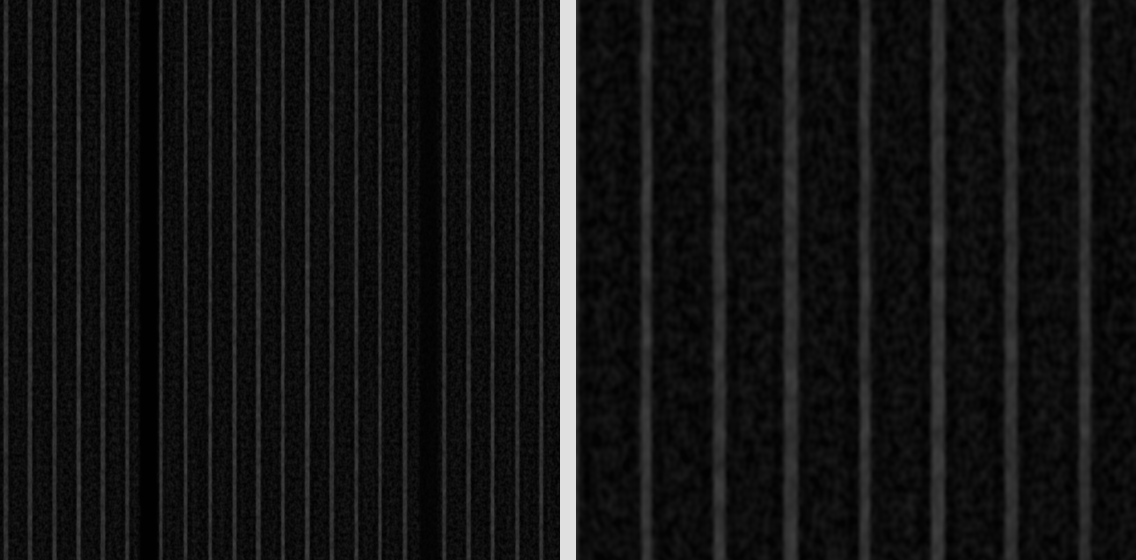
Left: the whole. Right: its middle third, enlarged.
This texture is drawn by a Shadertoy shader. Its source:

```glsl
const float PANEL_WIDTH = 0.5;
const float SEAM_X = 0.2656;
const float FIRST_RIB = 0.0221;
const float RIB_SPACING = 0.0435;
const float LAST_RIB = 10.0;
const vec3 GROUND_COLOUR = vec3(0.05);
const vec3 RIB_COLOUR = vec3(0.205);
const vec3 SEAM_COLOUR = vec3(0.004);

float hash(vec2 p) {
    vec3 q = fract(p.xyx * vec3(0.1031, 0.1030, 0.0973));
    q += dot(q, q.yzx + 33.33);
    return fract((q.x + q.y) * q.z);
}

vec2 gradient(vec2 cell) {
    float angle = 6.28319 * hash(cell);
    return vec2(cos(angle), sin(angle));
}

float gradientNoise(vec2 p) {
    vec2 i = floor(p);
    vec2 f = fract(p);
    vec2 u = f * f * f * (f * (f * 6.0 - 15.0) + 10.0);
    vec2 e = vec2(0.0, 1.0);
    float a = dot(gradient(i), f);
    float b = dot(gradient(i + e.yx), f - e.yx);
    float c = dot(gradient(i + e.xy), f - e.xy);
    float d = dot(gradient(i + e.yy), f - e.yy);
    return mix(mix(a, b, u.x), mix(c, d, u.x), u.y);
}

// Soft vertical band: 1 inside, 0 outside
float band(float offset, float halfWidth, float softness) {
    return 1.0 - smoothstep(halfWidth - softness, halfWidth + softness, abs(offset));
}

// Mottled weave with fine grain and long vertical streaks
float weave(vec2 uv) {
    float coarse = gradientNoise(uv * vec2(125.0, 100.0) + 17.0);
    float fine = gradientNoise(uv * vec2(230.0, 190.0) + 53.0);
    float streak = gradientNoise(uv * vec2(85.0, 3.0) + 91.0);
    return 0.055 * coarse + 0.055 * fine + 0.025 * streak;
}

void mainImage(out vec4 fragColor, in vec2 fragCoord) {
    vec2 uv = fragCoord / iResolution.xy;
    float pixel = 1.0 / iResolution.x;

    // Panel coordinates, measured from the seam at the left of each panel
    float panel = floor((uv.x - SEAM_X) / PANEL_WIDTH);
    float x = uv.x - SEAM_X - panel * PANEL_WIDTH;
    float firstRib = FIRST_RIB + 0.0052 * mod(panel, 2.0);

    // Nearest rib, with its own width, brightness and slight drift
    float rib = clamp(round((x - firstRib) / RIB_SPACING), 0.0, LAST_RIB);
    vec2 ribId = vec2(rib + 3.0, panel + 7.0);
    float drift = 0.0014 * (hash(ribId) - 0.5)
        + 0.0006 * gradientNoise(vec2(rib * 7.3 + panel, uv.y * 45.0));
    float offset = x - firstRib - rib * RIB_SPACING - drift;
    float halfWidth = mix(0.0028, 0.0042, hash(ribId + 19.0));
    float ribMask = band(offset, halfWidth, max(0.0022, pixel));
    float wear = 0.95 + 0.16 * (hash(ribId + 41.0) - 0.5)
        + 0.3 * gradientNoise(vec2(rib * 5.7 + panel * 3.1, uv.y * 60.0))
        + 0.25 * gradientNoise(uv * vec2(200.0, 150.0));

    // Weave, darkened beside each rib
    vec3 colour = max(GROUND_COLOUR + weave(uv), vec3(0.012));
    colour *= 1.0 - 0.4 * band(abs(offset) - 0.0085, 0.002, 0.003);

    // Dark seam; every other one lets some weave through
    float seamOffset = x - PANEL_WIDTH * round(x / PANEL_WIDTH);
    float seamIndex = panel + round(x / PANEL_WIDTH);
    float seamDepth = mix(1.0, 0.72, mod(seamIndex, 2.0));
    float fray = 0.003 * gradientNoise(vec2(seamIndex * 9.7, uv.y * 30.0));
    float seamMask = band(seamOffset, 0.0165 + fray, 0.004);
    colour = mix(colour, SEAM_COLOUR, seamMask * seamDepth);

    colour = mix(colour, RIB_COLOUR * wear, ribMask);
    fragColor = vec4(clamp(colour, 0.0, 1.0), 1.0);
}
```
